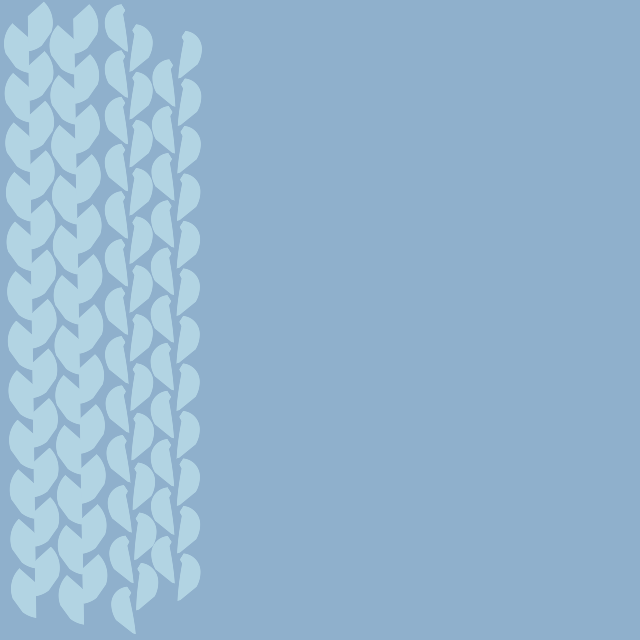
Write a WebGL 1 fragment shader that draws this background.

```glsl
precision highp float;
// Draws four upright garlands of pale leaves at the left of a flat blue field.
uniform vec2 u_resolution;

const float GRID = 768.0; // layout units across the canvas, y runs downward
const vec3 FIELD_BLUE = vec3(0.56, 0.69, 0.80);
const vec3 LEAF_BLUE = vec3(0.70, 0.83, 0.89);

// Signed distance to a disc
float disc(vec2 p, vec2 center, float radius) {
  return length(p - center) - radius;
}

// Broad leaf: x runs outward from the stem, y runs down from the tip
float braidLeaf(vec2 p) {
  float outer = disc(p, vec2(-5.5, 25.0), 35.0);
  float lower = dot(p, vec2(0.814, 0.581)) - 43.6;
  float upper = 12.67 - dot(p, vec2(0.667, 0.745));
  return max(max(outer, lower), max(upper, -0.5 - p.x));
}

// Plump drop with a small hook beside its tip
float dropLeaf(vec2 p) {
  float outer = p.y < 22.0 ? disc(p, vec2(6.0, 22.0), 22.0)
                           : disc(p, vec2(-8.0, 22.0), 36.0);
  float lower = dot(p, vec2(0.631, 0.777)) - 45.8;
  float taper = clamp((p.y - 12.0) / 47.0, 0.0, 1.0);
  float hollow = 6.0 * pow(1.0 - taper, 1.5) - 2.5 * (1.0 - smoothstep(7.0, 13.0, p.y));
  float inner = p.y < 7.0 ? 8.0 - 0.64 * p.y : hollow;
  return max(max(outer, lower), inner - p.x);
}

// One side of a braid, with evenly spaced leaves
float braidSide(vec2 p, float first, float pitch) {
  float row = floor((p.y - first) / pitch);
  float d = GRID;
  for (int i = 0; i < 2; i++) {
    float n = clamp(row - float(i), 0.0, 11.0);
    d = min(d, braidLeaf(p - vec2(0.0, first + pitch * n)));
  }
  return d;
}

// One side of a drop garland, whose spacing grows a little downward
float dropSide(vec2 p, float first, float pitch, float growth, float count) {
  float d = GRID;
  for (int i = 0; i < 13; i++) {
    float n = float(i);
    if (n < count) {
      float top = first + n * (pitch + growth * n);
      d = min(d, dropLeaf(p - vec2(0.0, top)));
    }
  }
  return d;
}

// Both mirrored sides of a braid along a leaning stem
float braid(vec2 p, float stem, float lean, vec2 firsts, float pitch) {
  float x = p.x - stem - lean * p.y;
  float left = braidSide(vec2(-x, p.y), firsts.x, pitch);
  float right = braidSide(vec2(x, p.y), firsts.y, pitch);
  return min(left, right);
}

// Both sides of a drop garland; each row is (first, pitch, growth, count)
float garland(vec2 p, float stem, float gap, vec4 leftRow, vec4 rightRow) {
  float x = p.x - stem;
  float left = dropSide(vec2(-x - gap, p.y), leftRow.x, leftRow.y, leftRow.z, leftRow.w);
  float right = dropSide(vec2(x - gap, p.y), rightRow.x, rightRow.y, rightRow.z, rightRow.w);
  return min(left, right);
}

void main() {
  vec2 uv = gl_FragCoord.xy / u_resolution;
  vec2 p = GRID * vec2(uv.x, 1.0 - uv.y);

  // Two braids
  float d = braid(p, 33.6, 0.0128, vec2(28.0, 2.0), 59.45);
  d = min(d, braid(p, 88.0, 0.0165, vec2(30.0, 5.0), 60.0));

  // Two drop garlands on curved stems
  float bend = max(p.y - 350.0, 0.0);
  float stemA = 154.5 + 0.000055 * bend * bend;
  float bow = p.y - 450.0;
  float stemB = 210.2 + 0.000017 * bow * bow;
  d = min(d, garland(p, stemA, 0.8, vec4(5.0, 55.0, 0.27, 13.0), vec4(29.0, 57.0, 0.16, 12.0)));
  d = min(d, garland(p, stemB, 1.5, vec4(71.0, 56.0, 0.12, 11.0), vec4(37.0, 57.0, 0.0, 12.0)));

  // Soft edge one pixel wide
  float pixel = GRID / min(u_resolution.x, u_resolution.y);
  float cover = 1.0 - smoothstep(-0.5 * pixel, 0.5 * pixel, d);
  gl_FragColor = vec4(mix(FIELD_BLUE, LEAF_BLUE, cover), 1.0);
}
```
